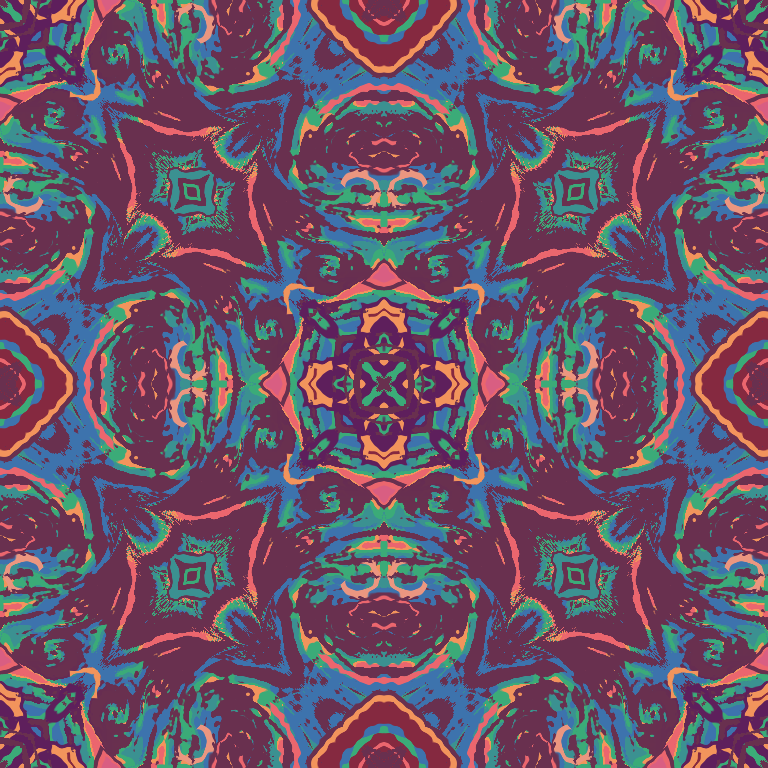
A Shadertoy shader for this pattern:

```glsl
// Kaleidoscopic marbled swirls: streaks and rosettes in a mirrored square lattice.

const vec3 PLUM   = vec3(0.41, 0.19, 0.31);
const vec3 PURPLE = vec3(0.37, 0.12, 0.36);
const vec3 MAROON = vec3(0.52, 0.16, 0.25);
const vec3 TEAL   = vec3(0.23, 0.57, 0.57);
const vec3 GREEN  = vec3(0.23, 0.67, 0.47);
const vec3 BLUE   = vec3(0.24, 0.45, 0.68);
const vec3 ORANGE = vec3(0.95, 0.58, 0.36);
const vec3 PEACH  = vec3(0.92, 0.59, 0.50);
const vec3 RED    = vec3(0.92, 0.40, 0.43);
const vec3 PINK   = vec3(0.85, 0.37, 0.51);

float hash(vec2 p) {
    return fract(sin(dot(p, vec2(127.1, 311.7))) * 43758.5453);
}

float noise(vec2 p) {
    vec2 i = floor(p), f = fract(p);
    f = f * f * (3.0 - 2.0 * f);
    return mix(mix(hash(i), hash(i + vec2(1, 0)), f.x),
               mix(hash(i + vec2(0, 1)), hash(i + vec2(1, 1)), f.x), f.y);
}

// Mirror the plane into the triangle (0,0), (0,1), (0.5,0.5).
vec2 foldLattice(vec2 p) {
    p = abs(mod(p + 1.0, 2.0) - 1.0);
    if (p.x > p.y) p = p.yx;
    return p.x + p.y > 1.0 ? 1.0 - p.yx : p;
}

vec2 twist(vec2 p, vec2 center, float turn, float falloff) {
    vec2 d = p - center;
    float a = turn * exp(-falloff * dot(d, d));
    return center + mat2(cos(a), sin(a), -sin(a), cos(a)) * d;
}

vec3 paint(vec3 base, vec3 ink, float d, float soft) {
    return mix(base, ink, smoothstep(soft, -soft, d));
}

float band(float x, float center, float halfWidth) {
    return abs(x - center) - halfWidth;
}

float ellipse(vec2 p, vec2 radii) {
    return (length(p / radii) - 1.0) * min(radii.x, radii.y);
}

float rosetteRadius(vec2 p) {
    vec2 v = vec2(abs(p.x), abs(1.0 - p.y));
    float s = 2.0 * v.x * v.y / (dot(v, v) + 1e-5);
    return length(v) * (1.0 + 0.25 * s * s);
}

float starRadius(vec2 p) {
    vec2 v = pow(abs(vec2(p.y - p.x, 1.0 - p.x - p.y)) * 0.707 + 1e-4, vec2(0.7));
    return pow(v.x + v.y, 1.43);
}

// Height field whose contours are the flow lines.
float flowHeight(vec2 p) {
    vec2 q = foldLattice(p), w = twist(q, vec2(0.07, 0.56), 1.7, 17.0);
    vec4 d = vec4(w.y, length(w - vec2(0.0, 0.56)), 0.85 * rosetteRadius(w), 0.8 * starRadius(w));
    return -log(dot(exp(-16.0 * d), vec4(1))) / 16.0 + 0.06 * noise(w * 7.0) + 0.015 * noise(w * 19.0 + 5.0);
}

vec2 flowDirection(vec2 p) {
    const float E = 0.004;
    float h = flowHeight(p);
    vec2 slope = vec2(flowHeight(p + vec2(E, 0)), flowHeight(p + vec2(0, E))) - h;
    return vec2(-slope.y, slope.x) / (length(slope) + 1e-5);
}

// Noise averaged along the flow: x is fine grain, y is broader hue.
vec2 smear(vec2 start) {
    const int STEPS = 7;
    vec2 sum = vec2(0);
    for (int side = -1; side <= 1; side += 2) {
        vec2 p = start;
        for (int i = 0; i < STEPS; i++) {
            p += flowDirection(p) * 0.012 * float(side);
            vec2 q = foldLattice(p);
            sum += vec2(noise(q * 70.0), noise(q * 34.0 + 57.0));
        }
    }
    return sum / float(2 * STEPS);
}

vec3 streakInk(float z, float soft) {
    vec3 c = paint(BLUE, TEAL, -0.7 - z, soft);
    c = paint(c, GREEN, 0.05 - z, soft);
    c = paint(c, ORANGE, 0.85 - z, soft);
    return paint(c, RED, 1.35 - z, soft);
}

// Flower with diagonal cross, orange arches and pink points.
vec3 centerFlower(vec3 c, vec2 q, float soft) {
    float diag = (q.y - q.x) * 0.707, reach = (q.x + q.y) * 0.707;
    c = paint(c, PURPLE, reach - 0.13, soft);
    c = paint(c, GREEN, max(diag - 0.017 + 0.09 * reach, reach - 0.09), soft);
    c = paint(c, GREEN, max(band(q.y, 0.135, 0.006), band(q.x, 0.1, 0.035)), soft);
    c = paint(c, ORANGE, max(band(diag, 0.042, 0.007), q.x - 0.05), soft);
    c = paint(c, GREEN, abs(ellipse(q - vec2(0, 0.105), vec2(0.014, 0.026))) - 0.004, soft);
    float arch = max(q.x - 0.05 - 0.1 * (0.2 - q.y), band(q.y + 0.3 * q.x, 0.18, 0.034));
    arch = max(arch, 0.034 - length(q - vec2(0, 0.138)));
    c = paint(c, PURPLE, arch - 0.010, soft);
    c = paint(c, ORANGE, arch, soft);
    c = paint(c, MAROON, max(band(q.y + 0.4 * q.x, 0.190, 0.004), q.x - 0.035), soft);
    float point = max(0.255 + 0.3 * q.x - q.y, q.y + q.x - 0.315);
    c = paint(c, PLUM, point - 0.012, soft);
    c = paint(c, RED, point, soft);
    c = paint(c, PINK, point + 0.012, soft);
    float leaf = ellipse(vec2(diag, reach - 0.24), vec2(0.014, 0.035));
    c = paint(c, PURPLE, leaf - 0.012, soft);
    c = paint(c, GREEN, leaf, soft);
    return paint(c, ORANGE, max(band(q.y, 0.25, 0.006), 0.18 - q.x), soft);
}

// Lens, bowl, stem and hooks inside the swirl, with arcs above.
vec3 swirlEye(vec3 c, vec2 q, float soft) {
    float lens = abs(q.y - 0.595) + 5.0 * q.x * q.x - 0.04;
    c = paint(c, PLUM, lens - 0.010, soft);
    c = paint(c, RED, abs(lens) - 0.004, soft);
    c = paint(c, ORANGE, lens + 0.03, soft);
    c = paint(c, TEAL, max(q.x - 0.05, band(q.y - 3.0 * q.x * q.x, 0.515, 0.015)), soft);
    c = paint(c, GREEN, max(q.x - 0.010, band(q.y, 0.455, 0.045)), soft);
    float hook = max(band(length(q - vec2(0.066, 0.505)), 0.046, 0.008), q.x - q.y + 0.405);
    c = paint(c, PEACH, hook, soft);
    float r = length(q - vec2(0, 0.56));
    c = paint(c, TEAL, max(band(r, 0.155, 0.022 - 0.16 * q.x), 0.62 - q.y), soft);
    return paint(c, RED, max(band(r, 0.215, 0.008), 0.70 - q.y), soft);
}

// Nested rings of the edge rosette and the small concave star.
vec3 rosetteAndStar(vec3 c, vec2 q, float soft) {
    float r = rosetteRadius(q), s = starRadius(q);
    c = paint(c, PLUM, r - 0.205, soft);
    c = paint(c, ORANGE, r - 0.19, soft);
    c = paint(c, MAROON, r - 0.172, soft);
    c = paint(c, mix(GREEN, BLUE, smoothstep(0.4, 0.35, noise(q * 30.0))), band(r, 0.108, 0.013), soft);
    c = paint(c, RED, band(r, 0.062, 0.006), soft);
    c = paint(c, ORANGE, r - 0.016, soft);
    c = paint(c, PLUM, s - 0.115, soft);
    c = paint(c, TEAL, band(s, 0.083, 0.017), soft);
    return paint(c, GREEN, band(s, 0.03, 0.007), soft);
}

void mainImage(out vec4 fragColor, in vec2 fragCoord) {
    float size = min(iResolution.x, iResolution.y), soft = 1.2 / size;
    vec2 q = foldLattice((2.0 * fragCoord - iResolution.xy) / size);
    vec2 rough = q + 0.014 * (vec2(noise(q * 50.0), noise(q * 50.0 + 31.0)) - 0.5);
    vec2 marble = smear(q);
    float grain = marble.x + 0.03 * (noise(q * 110.0) - 0.5);
    float hue = (marble.y - 0.5) / 0.08 + 0.9 * exp(-9.0 * starRadius(q)) + 1.2 * (noise(q * 7.0 + 3.0) - 0.5);

    vec3 c = mix(PLUM, PURPLE, 0.7 * smoothstep(0.32, 0.15, q.y));
    c = paint(c, streakInk(hue, 35.0 * soft), 0.512 - grain, 5.0 * soft);
    c = centerFlower(c, rough, soft);
    c = swirlEye(c, rough, soft);
    c = rosetteAndStar(c, rough, soft);
    // Dark cracks along the flow break every shape.
    c = paint(c, PLUM, grain - 0.43, 5.0 * soft);
    fragColor = vec4(c, 1.0);
}
```
